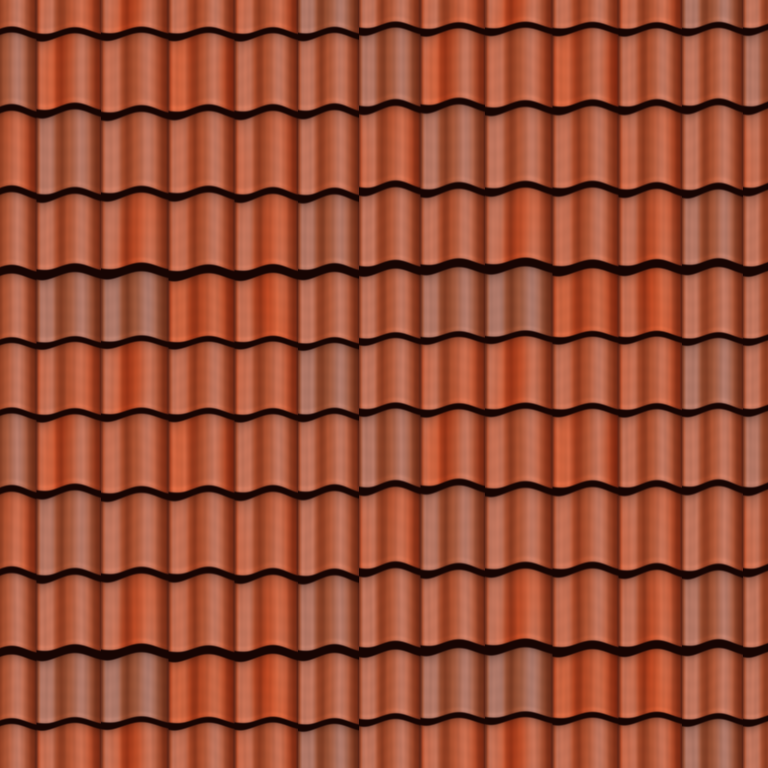
Write a Shadertoy shader that draws this texture.

```glsl
// Clay roof tiles: 12 columns by about 10 courses, built from a tile cross-section,
// wavy black gaps between courses and a tint per tile that recurs every 6 by 5 tiles.
// Layered sines give the streaks; four samples per pixel smooth the edges.

const float TAU = 6.2831853;

float hash(vec2 p) {
    vec3 q = fract(vec3(p.xyx) * 0.1031);
    q += dot(q, q.yzx + 33.33);
    return fract((q.x + q.y) * q.z);
}

float bump(float x, float center, float width) {
    float d = (x - center) / width;
    return exp(-d * d);
}

// Colour across one tile, u from 0 (left edge) to 1 (right edge).
vec3 tileProfile(float u) {
    vec3 clay = vec3(0.67, 0.32, 0.19);
    vec3 sheen = vec3(0.76, 0.47, 0.38);
    vec3 shade = vec3(0.47, 0.18, 0.09);
    float pan = smoothstep(0.02, 0.08, u) * (1.0 - smoothstep(0.23, 0.34, u));
    float crest = bump(u, 0.70, 0.13);
    vec3 color = mix(clay, sheen, max(0.88 * pan, 0.95 * crest));
    color = mix(color, shade, 0.62 * bump(u, 0.39, 0.07));
    return mix(color, shade, smoothstep(0.79, 0.97, u));
}

vec3 roof(vec2 p) {
    // Columns of slightly uneven width
    float x = p.x * 12.0 - 0.578;
    x -= 0.04 + 0.05 * cos(TAU * (x - 3.3) / 6.0);
    float column = floor(x);
    float u = x - column;

    // Courses count downward; the right-hand panel sits a little higher
    float panel = clamp(floor((column + 1.0) / 6.0), 0.0, 1.0);
    float y = (1.0 - p.y) * 10.08 - 0.433 + 0.065 * panel;
    y -= 0.07 - 0.07 * cos(TAU * (y - 0.3) / 5.0);
    y -= 0.05 * cos(TAU * (u - 0.1));

    // Signed distance to the nearest gap, in course heights
    float gap = round(y);
    vec2 gapId = mod(vec2(column, gap), vec2(6.0, 5.0));
    float d = y - gap - 0.035 * (hash(gapId + 7.0) - 0.5);
    float course = d < 0.0 ? gap - 1.0 : gap;
    vec2 id = mod(vec2(column, course), vec2(6.0, 5.0));
    float seed = hash(id + 2.0);

    // Fired clay: dusty to warm tints, with a few hot tiles
    vec3 color = tileProfile(u);
    vec2 fromHot = id - vec2(2.3, 3.0);
    float hot = exp(-3.0 * dot(fromHot, fromHot));
    float dusty = smoothstep(0.45, 0.0, seed) * (1.0 - hot);
    float warm = clamp(0.75 * smoothstep(0.5, 1.0, seed) + hot, 0.0, 1.0);
    float patchy = 0.55 + 0.45 * sin(u * 7.0 + seed * 19.0 + 0.6 * sin(y * 2.5));
    color = mix(color, color * vec3(0.90, 1.02, 1.12), dusty);
    color = mix(color, color * vec3(1.10, 0.80, 0.56), warm * mix(patchy, 1.0, hot));

    // Long streaks and faint cross bands
    float streak = sin(u * 41.0 + seed * 30.0 + sin(y * 3.0))
                 + 0.6 * sin(u * 83.0 + seed * 70.0);
    float band = sin(y * 29.0 + 2.0 * sin(u * 5.0 + seed * 9.0));
    color *= 1.0 + 0.018 * streak + 0.010 * band;

    // Dark joint between neighbours
    float joint = 1.0 - smoothstep(0.0, 0.045, min(u, 1.0 - u));
    color = mix(color, vec3(0.32, 0.13, 0.09), 0.65 * joint);

    // Lit lower lip, shadow beneath, and the black gap itself
    float thick = 0.036 + 0.018 * step(abs(gapId.y - 3.0), 0.5)
                + 0.012 * bump(u, 0.06, 0.15);
    color *= 1.0 + 0.07 * bump(d, -thick - 0.05, 0.03);
    color *= 1.0 - 0.30 * step(0.0, d) * exp(-max(d - thick, 0.0) * 16.0);
    float open = 1.0 - smoothstep(thick - 0.012, thick + 0.022, abs(d));
    return mix(color, vec3(0.09, 0.018, 0.012), open);
}

void mainImage(out vec4 fragColor, in vec2 fragCoord) {
    vec3 sum = vec3(0.0);
    for (int i = 0; i < 4; i++) {
        vec2 offset = vec2(i % 2, i / 2) * 0.5 - 0.25;
        sum += roof((fragCoord + offset) / iResolution.xy);
    }
    fragColor = vec4(sum / 4.0, 1.0);
}
```
